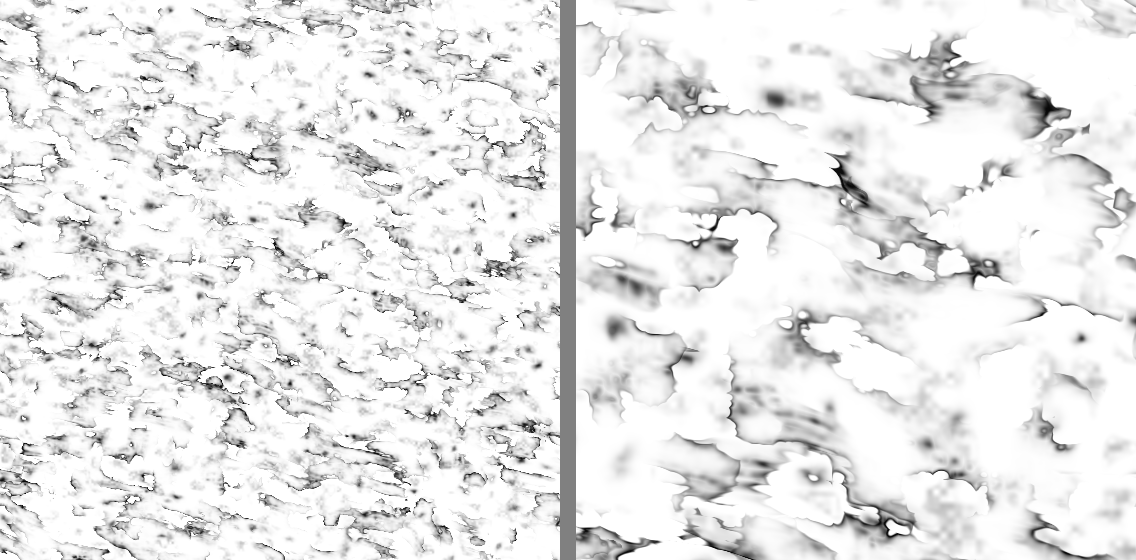
Left: the whole. Right: its middle third, enlarged.
Give the GLSL for this texture map, as a Shadertoy shader.

```glsl
// Weathered white plaster: one-sided dark crevices, soft pits and faint grey grain.

float hash(vec2 p) {
    return fract(sin(dot(p, vec2(127.1, 311.7))) * 43758.5453);
}

float noise(vec2 p) {
    vec2 i = floor(p), f = fract(p);
    f = f * f * (3.0 - 2.0 * f);
    return mix(mix(hash(i), hash(i + vec2(1, 0)), f.x),
               mix(hash(i + vec2(0, 1)), hash(i + vec2(1, 1)), f.x), f.y);
}

// Signed relief around zero; the folded octaves give lumpy outlines
float relief(vec2 p) {
    float h = noise(p) - 0.5 + 0.4 * (noise(p * 1.9 + 7.3) - 0.5);
    h -= 0.20 * (abs(2.0 * noise(p * 2.9 + 3.1) - 1.0) - 0.33);
    h -= 0.08 * (abs(2.0 * noise(p * 5.3 + 5.7) - 1.0) - 0.33);
    return h;
}

// Sharp on the lump side, fading out on the other: a dark line with a pale smear
float crevice(float h) {
    float depth = max(h, 0.0);
    return smoothstep(-0.035, 0.035, h) * (0.7 * exp(-13.0 * depth) + 0.3 * exp(-7.0 * depth));
}

// Scattered soft, uneven pits, a few with a bright core
float pits(vec2 p) {
    p *= 26.0;
    vec2 cell = floor(p);
    float dark = 0.0;
    for (int y = -1; y <= 1; y++)
    for (int x = -1; x <= 1; x++) {
        vec2 id = cell + vec2(x, y);
        if (hash(id + 4.7) > 0.22) continue;
        vec2 d = p - id - vec2(hash(id + 11.3), hash(id + 23.9));
        d += 0.14 * (vec2(noise(p * 5.0), noise(p * 5.0 + 31.0)) - 0.5);
        float a = 1.2 * hash(id + 31.1) - 0.2;
        d = mat2(cos(a), -sin(a), sin(a), cos(a)) * d;
        d *= vec2(0.7, 1.1) / mix(0.1, 0.18, hash(id + 47.2));
        float r = dot(d, d);
        float pit = exp(-r) * mix(0.2, 0.85, hash(id + 59.6));
        if (hash(id + 71.8) < 0.15) pit *= smoothstep(0.05, 0.3, r);
        dark = max(dark, pit);
    }
    return dark;
}

void mainImage(out vec4 fragColor, in vec2 fragCoord) {
    vec2 uv = fragCoord / iResolution.y;

    // Shear so that features sink to the right, then bend them
    vec2 bend = 0.02 * (vec2(noise(uv * 13.0), noise(uv * 13.0 + 19.0)) - 0.5);
    vec2 p = uv + vec2(0.0, 0.1 * uv.x) + bend;
    vec2 steep = uv + vec2(0.0, 0.22 * uv.x) + bend;

    float grain = mix(0.5, 1.4, noise(uv * 200.0));

    // Short crevices around small lumps
    float fine = crevice(relief(p * vec2(34, 46)));
    fine *= 1.15 * smoothstep(0.36, 0.95, noise(p * vec2(29, 39) + 40.0));

    // Longer cracks
    float cracks = crevice(relief(steep * vec2(19, 43) + 80.0));
    cracks *= 1.25 * smoothstep(0.5, 0.95, noise(steep * vec2(19, 33) + 60.0));

    // Pale dusty wisps
    float dust = 0.6 * noise(p * vec2(42, 60) + 90.0) + 0.4 * noise(p * vec2(85, 110));
    dust = 0.3 * smoothstep(0.56, 0.9, dust) * noise(uv * 230.0 + 9.0);

    float light = (1.0 - min(fine * grain, 0.95)) * (1.0 - min(cracks * grain, 0.95));
    light *= (1.0 - pits(p) * min(grain, 1.1)) * (1.0 - dust);
    fragColor = vec4(vec3(clamp(light, 0.03, 1.0)), 1.0);
}
```
